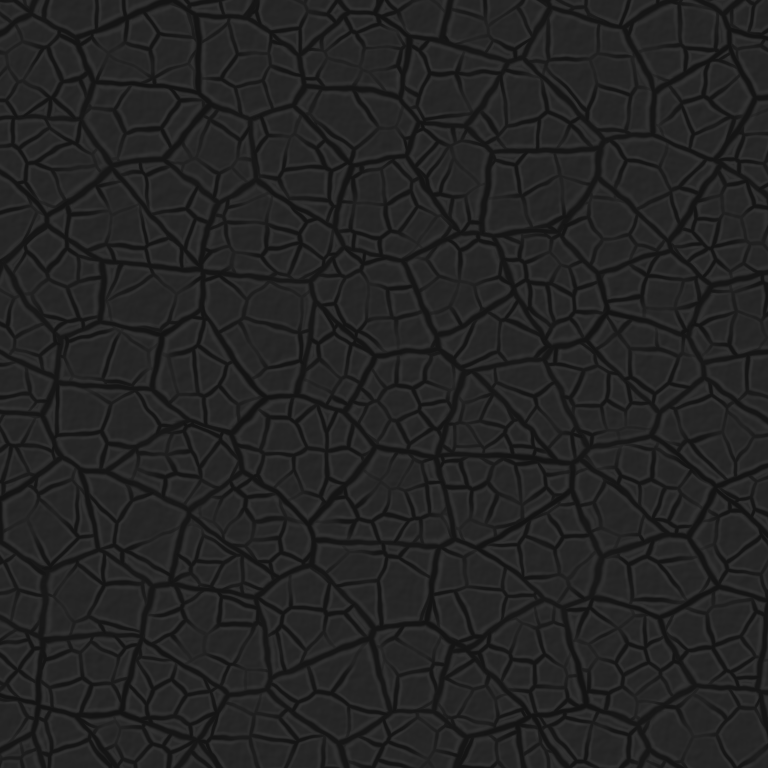
Reproduce this texture procedurally as a Shadertoy shader.

```glsl
// Dark charcoal leather with an irregular network of fine cracks and raised rims.

// Tones
const vec3 LEATHER = vec3(0.147);
const float CRACK_TONE = 0.075;
const float RIM_LIGHT = 0.042;

// Crack network: cells per canvas height, half widths in canvas units
const float PLATE_SCALE = 10.0;
const float CHIP_SCALE_MIN = 15.0;
const float CHIP_SCALE_MAX = 29.0;
const float PLATE_HALF_WIDTH = 0.0029;
const float CHIP_HALF_WIDTH = 0.0023;
const float JITTER = 0.9;
const float GRAIN_ANGLE = -0.42;
const float GRAIN_STRETCH = 1.25;

// Wobble of the crack lines and relief of the surface
const float BEND_SCALE = 9.0;
const float BEND_AMOUNT = 0.014;
const float RAGGED_SCALE = 48.0;
const float RAGGED_AMOUNT = 0.0036;
const float WRINKLE_SCALE = 62.0;
const float WRINKLE_AMOUNT = 0.018;
const vec2 LIGHT_STEP = vec2(-0.003, 0.004);

vec2 hash2(vec2 p) {
    vec3 q = fract(p.xyx * vec3(0.1031, 0.1030, 0.0973));
    q += dot(q, q.yzx + 33.33);
    return fract((q.xx + q.yz) * q.zy);
}

float gradientNoise(vec2 p) {
    vec2 cell = floor(p), f = fract(p);
    vec2 u = f * f * f * (f * (f * 6.0 - 15.0) + 10.0);
    vec4 corner;
    for (int k = 0; k < 4; k++) {
        vec2 o = vec2(k & 1, k >> 1);
        corner[k] = dot(hash2(cell + o) * 2.0 - 1.0, f - o);
    }
    return mix(mix(corner.x, corner.y, u.x), mix(corner.z, corner.w, u.x), u.y);
}

vec2 noise2(vec2 p) {
    return vec2(gradientNoise(p), gradientNoise(p + vec2(37.2, 91.7)));
}

vec2 seedPoint(vec2 cell) {
    return cell + 0.5 + JITTER * (hash2(cell) - 0.5);
}

// Voronoi: x = distance to the nearest border, yz = cell id
vec3 voronoiBorder(vec2 p) {
    vec2 home = floor(p), id = home, nearest = vec2(0.0);
    float best = 1e3;
    for (int y = -1; y <= 1; y++)
    for (int x = -1; x <= 1; x++) {
        vec2 cell = home + vec2(x, y);
        vec2 r = seedPoint(cell) - p;
        if (dot(r, r) < best) {
            best = dot(r, r);
            nearest = r;
            id = cell;
        }
    }
    float border = 1e3;
    for (int y = -2; y <= 2; y++)
    for (int x = -2; x <= 2; x++) {
        if (x == 0 && y == 0) continue;
        vec2 r = seedPoint(id + vec2(x, y)) - p;
        border = min(border, dot(0.5 * (nearest + r), normalize(r - nearest)));
    }
    return vec3(border, id);
}

// x = dark groove, y = bright rim beside it
vec2 crackProfile(float d, float halfWidth, float strength) {
    float soft = max(0.55 * halfWidth, 0.7 / iResolution.y);
    float groove = 1.0 - smoothstep(halfWidth - soft, halfWidth + soft, d);
    float offset = (d - 2.1 * halfWidth) / (0.85 * halfWidth);
    return strength * vec2(groove, exp(-offset * offset));
}

float wrinkles(vec2 p) {
    return gradientNoise(p * WRINKLE_SCALE) + 0.5 * gradientNoise(p * WRINKLE_SCALE * 2.1 + 17.0);
}

void mainImage(out vec4 fragColor, in vec2 fragCoord) {
    vec2 p = fragCoord / iResolution.y;

    // Bend and roughen the lines
    vec2 q = p + BEND_AMOUNT * noise2(p * BEND_SCALE + 5.0)
               + RAGGED_AMOUNT * noise2(p * RAGGED_SCALE + 60.0);

    // Large plates, drawn out along the grain
    float c = cos(GRAIN_ANGLE), s = sin(GRAIN_ANGLE);
    vec2 along = vec2(c * q.x + s * q.y, c * q.y - s * q.x);
    along.x /= GRAIN_STRETCH;
    vec3 plate = voronoiBorder(along * PLATE_SCALE + 40.0);
    float plateStrength = 0.9 + 0.35 * gradientNoise(p * 7.0 + 20.0);
    vec2 deep = crackProfile(plate.x / PLATE_SCALE, PLATE_HALF_WIDTH, min(plateStrength, 1.0));

    // Each plate breaks into its own smaller chips, with cracks that fade out
    vec2 plateRandom = hash2(plate.yz + 7.0);
    float chipScale = mix(CHIP_SCALE_MIN, CHIP_SCALE_MAX, plateRandom.x);
    vec3 chip = voronoiBorder(q * chipScale + 50.0 * plateRandom + 10.0);
    float fade = smoothstep(-0.38, 0.16, gradientNoise(p * 17.0 + 80.0));
    vec2 fine = crackProfile(chip.x / chipScale, CHIP_HALF_WIDTH * mix(0.75, 1.05, fade), mix(0.22, 0.95, fade));

    // Grooves cut through the rims; wrinkles are lit from the upper left
    float groove = max(deep.x, fine.x);
    float rim = max(deep.y, fine.y) * (1.0 - groove);
    float relief = wrinkles(p) - wrinkles(p + LIGHT_STEP);
    vec3 surface = LEATHER + RIM_LIGHT * rim + WRINKLE_AMOUNT * relief;
    fragColor = vec4(mix(surface, vec3(CRACK_TONE), groove), 1.0);
}
```
